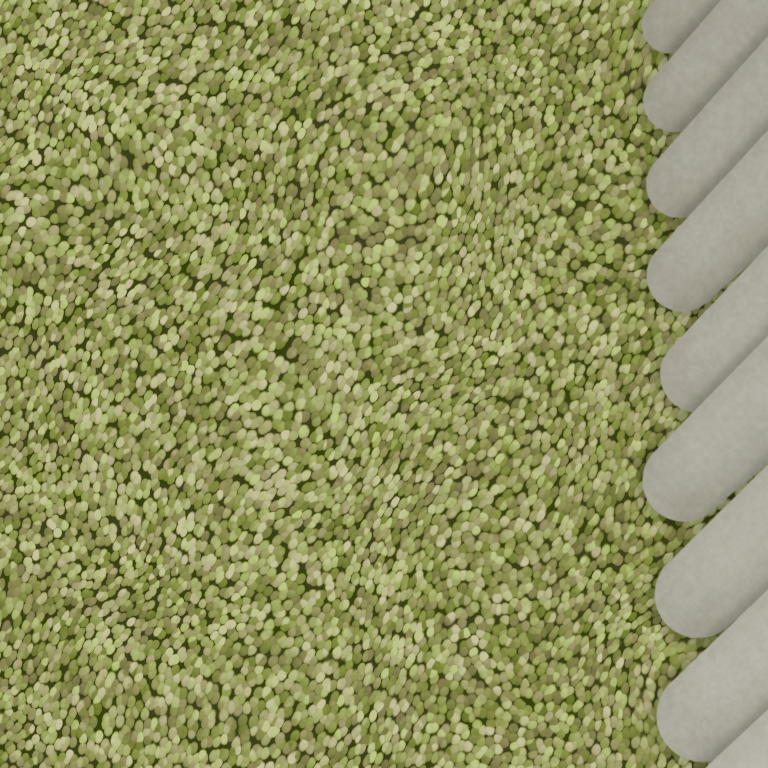
This texture is drawn by a three.js fragment shader. Its source:

```glsl
// Draws a green tufted carpet with pale curtain folds fanning in from the right.
varying vec2 vUv;

const vec3 GAP_GREEN   = vec3(0.23, 0.25, 0.08);
const vec3 MID_GREEN   = vec3(0.53, 0.54, 0.29);
const vec3 PALE_GREEN  = vec3(0.73, 0.74, 0.54);
const vec3 CLOTH_SHADE = vec3(0.55, 0.535, 0.47);
const vec3 CLOTH_LIGHT = vec3(0.73, 0.72, 0.68);

const vec2  TUFT_SIZE   = vec2(0.0085, 0.0125); // width and length of one tuft
const float TUFT_LEAN   = 0.48;                 // radians right of upright
const float TUFT_BLEND  = 14.0;                 // higher is crisper
const float GAP_DEPTH   = 0.85;
const float FOLD_LEFT   = 0.845;                // mean left end of the folds
const float FOLD_JITTER = 0.03;
const float FOLD_EDGE   = 0.0016;

float hash(vec2 p) {
  return fract(sin(dot(p, vec2(127.1, 311.7))) * 43758.5453);
}

float noise(vec2 p) {
  vec2 i = floor(p);
  vec2 f = fract(p);
  f = f * f * (3.0 - 2.0 * f);
  return mix(mix(hash(i), hash(i + vec2(1.0, 0.0)), f.x),
             mix(hash(i + vec2(0.0, 1.0)), hash(i + vec2(1.0, 1.0)), f.x), f.y);
}

// Dark gap to mid green to pale tip
vec3 pileColor(float tone) {
  vec3 low = mix(GAP_GREEN, MID_GREEN, clamp(tone / 0.6, 0.0, 1.0));
  return mix(low, PALE_GREEN, clamp((tone - 0.6) / 0.4, 0.0, 1.15));
}

// Scattered leaning tufts, blended softly by height
vec3 carpet(vec2 uv) {
  vec2 bend = vec2(noise(uv * 7.0), noise(uv * 7.0 + 31.0)) - 0.5;
  vec2 p = uv + 0.03 * bend;
  vec2 axis = vec2(sin(TUFT_LEAN), cos(TUFT_LEAN));
  vec2 q = vec2(dot(p, vec2(axis.y, -axis.x)), dot(p, axis)) / TUFT_SIZE;
  vec2 cell = floor(q);

  float weightSum = 0.0;
  float toneSum = 0.0;
  float hueSum = 0.0;
  float nearest = 2.0;
  for (int y = -1; y <= 1; y++) {
    for (int x = -1; x <= 1; x++) {
      vec2 id = cell + vec2(float(x), float(y));
      vec2 center = id + vec2(hash(id), hash(id + 17.3));
      vec2 offset = q - center;
      float d = length(offset);
      float weight = exp(-TUFT_BLEND * (d + 0.3 * hash(id + 5.9)));
      float tone = 0.5 + 0.58 * hash(id + 41.7);
      tone += 0.1 * offset.y - 0.22 * smoothstep(0.3, 0.95, d);
      weightSum += weight;
      toneSum += weight * tone;
      hueSum += weight * (hash(id + 73.1) - 0.5);
      nearest = min(nearest, d);
    }
  }

  float clump = noise(uv * 42.0) - 0.5;
  float patches = noise(uv * 9.0 + 12.0) - 0.5;
  float gap = smoothstep(0.52, 0.9, nearest) * (1.0 + 0.9 * clump);
  float leftward = 1.0 - smoothstep(0.0, 0.8, uv.x);
  float tone = toneSum / weightSum - GAP_DEPTH * gap * (0.85 + 0.4 * leftward);
  tone += 0.14 * clump + 0.08 * patches + 0.1 * (noise(uv * 260.0) - 0.5);
  tone -= 0.06 * smoothstep(0.55, 0.9, uv.x);

  // Some tufts greener, others tan
  float hue = hueSum / weightSum;
  return pileColor(tone) + hue * vec3(0.05, -0.01, 0.11);
}

// Rounded folds, painted from the top down so each overlaps the last
vec3 addCurtain(vec3 color, vec2 uv) {
  float grain = noise(uv * 230.0) + noise(uv * 110.0) - 1.0;
  for (int k = -1; k <= 8; k++) {
    float i = float(k);
    float radius = 0.037 + 0.0033 * i;
    float left = FOLD_LEFT + FOLD_JITTER * (hash(vec2(i, 3.7)) - 0.5);
    vec2 tip = vec2(left + radius, 0.967 - 0.0938 * i - 0.00495 * i * i);
    float angle = 0.82 - 0.015 * i;
    vec2 axis = vec2(cos(angle), sin(angle));
    vec2 d = uv - tip;
    float along = max(dot(d, axis), 0.0);
    float width = radius + 0.05 * along;
    float dist = length(d - axis * along) - width;

    // Soft contact shadow, then the cloth
    color *= 1.0 - 0.15 * (1.0 - smoothstep(0.0, 0.02, dist));
    float side = dot(d, vec2(-axis.y, axis.x)) / width;
    float light = 0.56 + 0.045 * i;
    light -= 0.32 * (1.0 - smoothstep(-1.0, 0.2, side));
    light -= 0.12 * smoothstep(0.5, 1.0, side);
    light -= 0.16 * (1.0 - smoothstep(-0.04, 0.05, dot(d, axis)));
    light += 0.13 * grain;
    vec3 cloth = mix(CLOTH_SHADE, CLOTH_LIGHT, light);
    color = mix(color, cloth, 1.0 - smoothstep(-FOLD_EDGE, FOLD_EDGE, dist));
  }
  return color;
}

void main() {
  vec3 color = addCurtain(carpet(vUv), vUv);
  gl_FragColor = vec4(clamp(color, 0.0, 1.0), 1.0);
}
```
